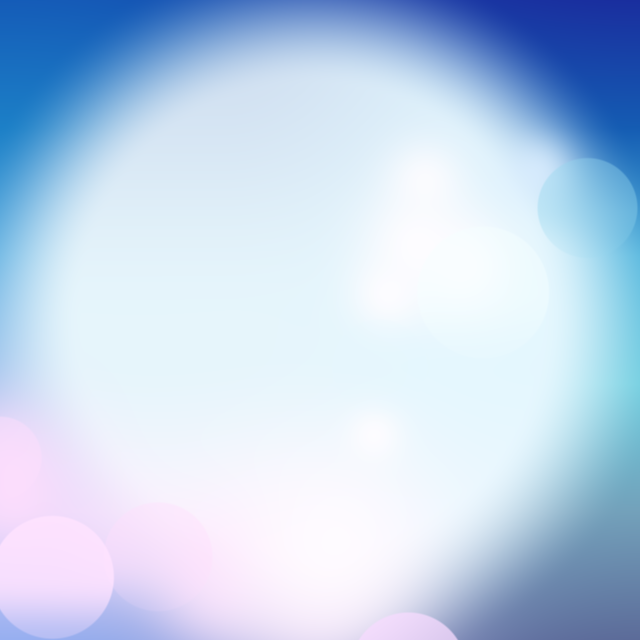
Reproduce this background procedurally as a Shadertoy shader.

```glsl
const vec2 HALO_CENTER = vec2(0.488, 0.508);
const float HALO_INNER = 0.36;
const float HALO_OUTER = 0.57;
const float EDGE_SOFTNESS = 0.002;
const float DISC_FOOT_FADE = 0.35;

const vec3 HALO_TOP = vec3(0.81, 0.87, 0.94);
const vec3 HALO_MIDDLE = vec3(0.90, 0.96, 0.985);
const vec3 HALO_BOTTOM = vec3(0.975, 0.965, 0.995);
const vec3 HALO_RIGHT_TINT = vec3(0.89, 0.97, 1.0);
const vec3 PINK = vec3(1.0, 0.87, 0.99);
const vec3 WHITE = vec3(1.0, 0.99, 1.0);
const vec3 ICE = vec3(0.86, 0.93, 1.0);
const vec3 AQUA = vec3(0.58, 0.84, 0.93);

// Evenly spaced colours from bottom to top
const int STOPS = 6;
const vec3 LEFT_COLUMN[STOPS] = vec3[](
    vec3(0.58, 0.68, 0.94), vec3(0.80, 0.80, 0.97), vec3(0.60, 0.74, 0.92),
    vec3(0.32, 0.66, 0.87), vec3(0.11, 0.50, 0.78), vec3(0.08, 0.36, 0.72));
const vec3 RIGHT_COLUMN[STOPS] = vec3[](
    vec3(0.36, 0.42, 0.60), vec3(0.45, 0.63, 0.73), vec3(0.42, 0.80, 0.87),
    vec3(0.30, 0.70, 0.86), vec3(0.08, 0.36, 0.70), vec3(0.10, 0.18, 0.62));

// Lights and discs: centre, radius, strength
const int PINK_GLOWS = 5;
const vec4 PINK_GLOW[PINK_GLOWS] = vec4[](
    vec4(0.02, 0.23, 0.12, 0.90), vec4(0.00, 0.30, 0.07, 0.50),
    vec4(0.34, 0.09, 0.11, 0.75), vec4(0.50, 0.05, 0.14, 0.70),
    vec4(0.16, 0.15, 0.09, 0.50));

const int WHITE_GLOWS = 6;
const vec4 WHITE_GLOW[WHITE_GLOWS] = vec4[](
    vec4(0.664, 0.720, 0.060, 0.80), vec4(0.650, 0.620, 0.085, 0.90),
    vec4(0.725, 0.583, 0.080, 0.90), vec4(0.605, 0.540, 0.055, 0.85),
    vec4(0.585, 0.320, 0.042, 0.85), vec4(0.520, 0.140, 0.170, 0.90));
const vec4 ICE_GLOW = vec4(0.842, 0.733, 0.052, 0.75);

const int DISCS = 7;
const vec4 DISC[DISCS] = vec4[](
    vec4(0.755, 0.543, 0.103, 0.45), vec4(0.918, 0.675, 0.078, 0.40),
    vec4(0.593, 0.427, 0.074, 0.12), vec4(0.000, 0.284, 0.065, 0.45),
    vec4(0.247, 0.130, 0.085, 0.40), vec4(0.082, 0.098, 0.096, 0.85),
    vec4(0.638, -0.048, 0.091, 0.75));
const vec3 DISC_TINT[DISCS] = vec3[](
    vec3(0.96, 1.0, 1.0), AQUA, HALO_RIGHT_TINT, PINK, PINK,
    vec3(1.0, 0.89, 1.0), vec3(0.97, 0.86, 1.0));

vec3 columnColor(vec3 stops[STOPS], float height) {
    float position = clamp(height, 0.0, 1.0) * float(STOPS - 1);
    vec3 color = stops[0];
    for (int i = 1; i < STOPS; i++) {
        color = mix(color, stops[i], clamp(position - float(i - 1), 0.0, 1.0));
    }
    return color;
}

float glow(vec2 p, vec4 light) {
    vec2 offset = (p - light.xy) / light.z;
    return light.w * exp(-dot(offset, offset));
}

float disc(vec2 p, vec4 shape) {
    vec2 offset = p - shape.xy;
    float inside = 1.0 - smoothstep(-EDGE_SOFTNESS, EDGE_SOFTNESS,
                                    length(offset) - shape.z);
    float fade = mix(DISC_FOOT_FADE, 1.0,
                     smoothstep(-1.0, 0.0, offset.y / shape.z));
    return shape.w * inside * fade;
}

vec3 haloColor(vec2 p) {
    vec3 color = mix(HALO_BOTTOM, HALO_MIDDLE, smoothstep(0.15, 0.45, p.y));
    color = mix(color, HALO_TOP, smoothstep(0.50, 0.97, p.y));
    return mix(color, HALO_RIGHT_TINT, 0.65 * smoothstep(0.35, 0.75, p.x));
}

void mainImage(out vec4 fragColor, in vec2 fragCoord) {
    vec2 size = iResolution.xy;
    vec2 p = (fragCoord - 0.5 * size) / min(size.x, size.y) + 0.5;

    // Sky and large soft halo
    vec3 color = mix(columnColor(LEFT_COLUMN, p.y),
                     columnColor(RIGHT_COLUMN, p.y), smoothstep(0.0, 1.0, p.x));
    float halo = 1.0 - smoothstep(HALO_INNER, HALO_OUTER, distance(p, HALO_CENTER));
    color = mix(color, haloColor(p), halo);

    // Blurred lights
    for (int i = 0; i < PINK_GLOWS; i++) {
        color = mix(color, PINK, glow(p, PINK_GLOW[i]));
    }
    for (int i = 0; i < WHITE_GLOWS; i++) {
        color = mix(color, WHITE, glow(p, WHITE_GLOW[i]));
    }
    color = mix(color, ICE, glow(p, ICE_GLOW));

    // Translucent bokeh discs
    for (int i = 0; i < DISCS; i++) {
        color = mix(color, DISC_TINT[i], disc(p, DISC[i]));
    }
    fragColor = vec4(color, 1.0);
}
```
